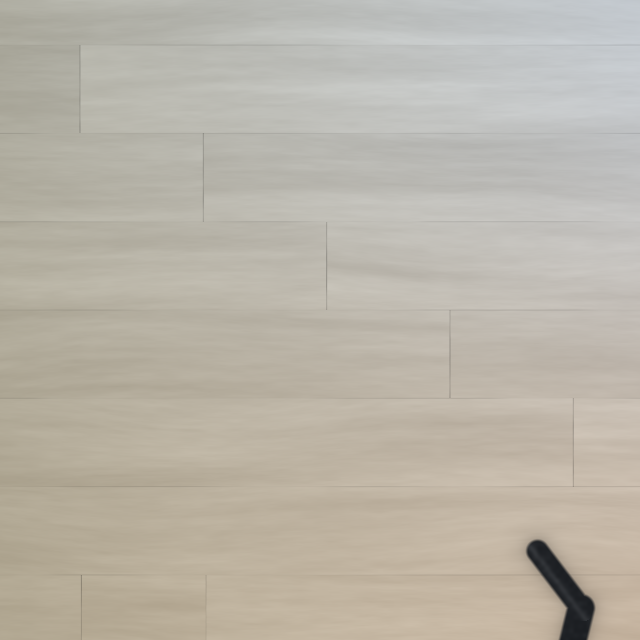
Give the GLSL for this texture, as a Shadertoy shader.

```glsl
// Pale oak plank floor with stepped end joints, cool window light and a dark bent rod.
#define ROW_HEIGHT 0.138
#define ROW_OFFSET 0.1016
#define PLANK_LENGTH 1.154
#define JOINT_STEP 0.1927
#define JOINT_START 1.0885
#define CUT_JOINT_X 0.322
#define SEAM_WIDTH 0.0016
#define GRAIN_CONTRAST 0.11
#define PORE_CONTRAST 0.035
#define PLANK_VARIATION 0.018
#define ROD_COLOR vec3(0.12, 0.13, 0.145)

float hash(vec2 p) {
    vec3 q = fract(p.xyx * 0.1031);
    q += dot(q, q.yzx + 33.33);
    return fract((q.x + q.y) * q.z);
}

float noise(vec2 p) {
    vec2 cell = floor(p), f = fract(p);
    f = f * f * (3.0 - 2.0 * f);
    return mix(mix(hash(cell), hash(cell + vec2(1, 0)), f.x),
               mix(hash(cell + vec2(0, 1)), hash(cell + vec2(1, 1)), f.x), f.y);
}

float fbm(vec2 p) {
    float sum = 0.0, amplitude = 0.5;
    for (int i = 0; i < 4; i++) {
        sum += amplitude * noise(p);
        p = p * vec2(1.9, 2.1) + 17.3;
        amplitude *= 0.5;
    }
    return sum;
}

// Antialiased line coverage at a given distance from its centre
float lineMask(float dist, float width, float pixel) {
    return clamp((0.5 * width - abs(dist)) / pixel + 0.5, 0.0, 1.0) * min(1.0, width / pixel);
}

// x: distance to the axis of a segment, y: signed side of the axis
vec2 segment(vec2 p, vec2 a, vec2 b) {
    vec2 pa = p - a, ba = b - a;
    float t = clamp(dot(pa, ba) / dot(ba, ba), 0.0, 1.0);
    return vec2(length(pa - ba * t), (pa.x * ba.y - pa.y * ba.x) / length(ba));
}

// Long, gently bent fibres plus fine pores, centred on zero
float woodGrain(vec2 uv, float seed) {
    vec2 p = uv + vec2(seed * 37.0, seed * 11.0);
    p.y += 0.035 * (noise(p * vec2(3.0, 7.0)) - 0.5);
    float broad = fbm(p * vec2(1.8, 24.0)) - 0.47;
    float streak = noise(p * vec2(3.5, 75.0) + 5.0);
    float patchy = noise(p * vec2(2.5, 9.0) + 41.0);
    float pores = fbm(p * vec2(28.0, 190.0)) - 0.47;
    return GRAIN_CONTRAST * (broad - 0.35 * patchy * (streak - 0.5))
         + PORE_CONTRAST * pores;
}

void mainImage(out vec4 fragColor, in vec2 fragCoord) {
    vec2 uv = fragCoord / iResolution.xy;
    float pixel = 1.0 / min(iResolution.x, iResolution.y);

    // Plank layout: each row shifts its end joint by one step
    float rowPos = (uv.y - ROW_OFFSET) / ROW_HEIGHT;
    float row = floor(rowPos);
    float along = (uv.x - JOINT_START + JOINT_STEP * row) / PLANK_LENGTH;
    float plank = floor(along + 0.0001);
    float isCutRow = step(row, -0.5);
    float afterCut = isCutRow * step(CUT_JOINT_X, uv.x);
    float seed = hash(vec2(row + 20.0, plank + 7.0 + 5.0 * afterCut));

    // Warm floor light, cooler towards the upper right
    vec3 lower = mix(vec3(0.70, 0.66, 0.575), vec3(0.78, 0.71, 0.63), uv.x);
    vec3 upper = mix(vec3(0.69, 0.685, 0.64), vec3(0.76, 0.785, 0.81), uv.x);
    vec3 color = mix(lower, upper, smoothstep(-0.1, 1.1, uv.y));
    color += 0.05 * uv.x * (1.0 - uv.x);

    // Wood figure and plank tone
    float grain = woodGrain(uv, seed);
    color += grain * vec3(0.95, 1.0, 1.05) + PLANK_VARIATION * (seed - 0.5);

    // Thin end joints and fainter, broken long seams
    float jointDist = (along - round(along)) * PLANK_LENGTH;
    float joint = lineMask(jointDist, SEAM_WIDTH, pixel);
    joint = max(joint, 0.5 * isCutRow * lineMask(uv.x - CUT_JOINT_X, SEAM_WIDTH, pixel));
    joint *= 0.5 + 0.5 * noise(vec2(row * 5.0, uv.y * 45.0));
    float seamDist = (rowPos - round(rowPos)) * ROW_HEIGHT;
    float wear = smoothstep(0.3, 0.8, noise(vec2(uv.x * 7.0, round(rowPos) * 9.0 + 60.0)));
    float seam = lineMask(seamDist, SEAM_WIDTH, pixel) * (0.2 + 0.8 * wear);
    color *= 1.0 - 0.24 * joint - 0.10 * seam;

    // Bent rod with a soft contact shadow and a lit ridge
    vec2 arm = segment(uv, vec2(0.840, 0.139), vec2(0.910, 0.047));
    vec2 foot = segment(uv, vec2(0.908, 0.050), vec2(0.886, -0.040));
    float rodDist = min(arm.x - 0.017, foot.x - 0.021);
    float ridge = exp(-pow((arm.y - 0.005) / 0.005, 2.0)) * step(arm.x, 0.018);
    color *= 1.0 - 0.16 * exp(-max(rodDist, 0.0) * 90.0);
    vec3 rod = ROD_COLOR + 0.07 * ridge + 0.03 * (noise(uv * 140.0) - 0.5);
    color = mix(color, rod, 1.0 - smoothstep(-0.0015 - pixel, 0.0015 + pixel, rodDist));

    fragColor = vec4(clamp(color, 0.0, 1.0), 1.0);
}
```
